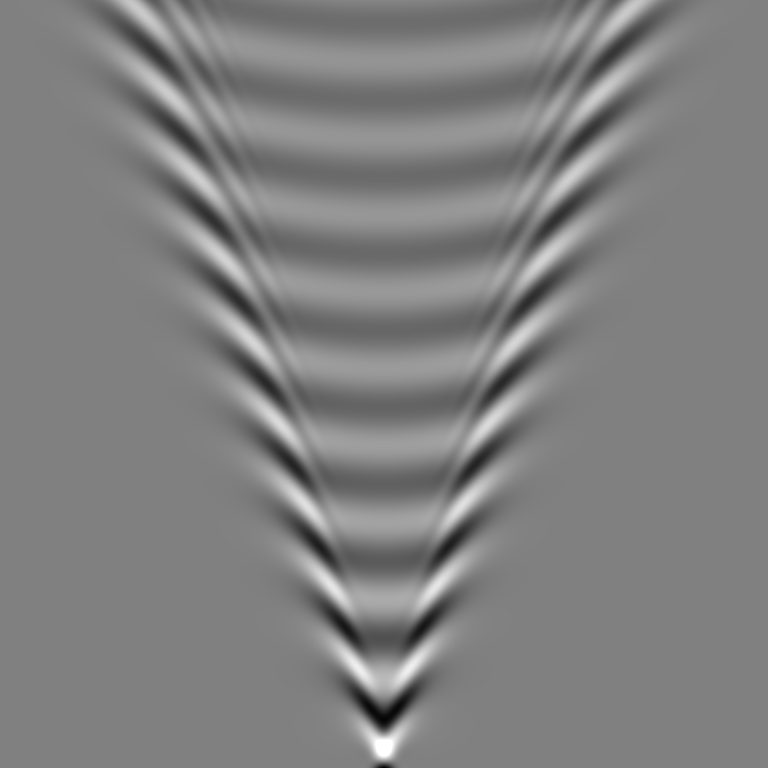
Write a three.js fragment shader that draws this background.

```glsl
// Ship wake in grey: a Kelvin wave pattern spreading upward from a point
// near the bottom edge. Plane waves of every heading that stand still behind
// the source are summed, with short waves damped by a Gaussian.

#define SOURCE vec2(0.5, 0.008)  // apex of the wake
#define WAVELENGTH 0.1           // transverse wave spacing on the axis
#define AMPLITUDE 0.235          // contrast of the wave height
#define DAMPING 0.17             // suppression of short waves
#define MAX_SLOPE 2.8            // steepest heading, as tangent
#define STEPS 180                // headings in the sum
#define BASE_GREY 0.502          // level of still water

varying vec2 vUv;

const float TAU = 6.2831853;

// Strength of the wave whose heading has squared secant sec2
float waveWeight(float sec2) {
  return sec2 * exp(-DAMPING * (sec2 * sec2 - 1.0));
}

// Height of the water at an offset from the source
float wakeHeight(vec2 offset) {
  vec2 phase = offset * TAU / WAVELENGTH;
  float stepSize = MAX_SLOPE / float(STEPS);
  float sum = 0.0;
  for (int i = 0; i < STEPS; i++) {
    float slope = (float(i) + 0.5) * stepSize;
    float sec2 = 1.0 + slope * slope;
    float secant = sqrt(sec2);
    // Mirrored headings combine into one product
    sum += waveWeight(sec2) * sin(phase.y * secant) * cos(phase.x * slope * secant);
  }
  return 2.0 * sum * stepSize;
}

void main() {
  float grey = BASE_GREY + AMPLITUDE * wakeHeight(vUv - SOURCE);
  gl_FragColor = vec4(vec3(clamp(grey, 0.0, 1.0)), 1.0);
}
```
